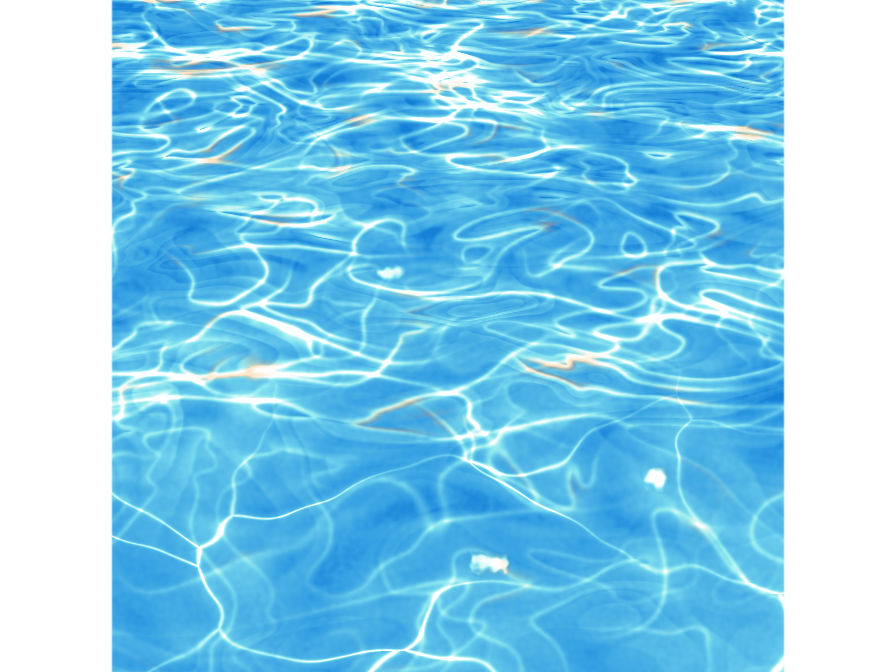
Write a Shadertoy shader that draws this texture.

```glsl
// Sunlit pool water in a square panel between two white margins.
// Caustic filaments are contours of warped noise plus a bent cell network,
// laid on a receding plane; their summed light picks a colour from a ramp.

const vec3 WHITE = vec3(0.99, 1.0, 1.0);
const vec3 PALE  = vec3(0.58, 0.92, 0.94);
const vec3 LIGHT = vec3(0.42, 0.81, 0.93);
const vec3 MID   = vec3(0.31, 0.71, 0.90);
const vec3 BLUE  = vec3(0.21, 0.63, 0.89);
const vec3 DEEP  = vec3(0.08, 0.50, 0.84);
const vec3 WARM  = vec3(0.22, -0.10, -0.22);

vec2 hash2(vec2 p) {
    vec3 h = fract(p.xyx * vec3(0.1031, 0.1030, 0.0973));
    h += dot(h, h.yzx + 33.33);
    return fract((h.xx + h.yz) * h.zy);
}

float corner(vec2 cell, vec2 offset) {
    return dot(hash2(cell) * 2.0 - 1.0, offset);
}

// Gradient noise, roughly -0.6 to 0.6
float noise(vec2 p) {
    vec2 i = floor(p), f = p - i, e = vec2(1, 0);
    vec2 u = f * f * f * (f * (f * 6.0 - 15.0) + 10.0);
    float low = mix(corner(i, f), corner(i + e.xy, f - e.xy), u.x);
    float high = mix(corner(i + e.yx, f - e.yx), corner(i + 1.0, f - 1.0), u.x);
    return mix(low, high, u.y);
}

vec2 warp(vec2 q, float seed) {
    return vec2(noise(q + seed), noise(q + seed + 17.3));
}

// Panel point to receding water plane
vec2 toPlane(vec2 p) {
    float depth = 1.65 - p.y;
    return vec2((p.x - 0.5) / depth, 2.2 / depth) + 20.0;
}

float swell(vec2 q, float seed) {
    vec2 bend = warp(q * 3.2, seed);
    return noise(q * vec2(3.7, 4.8) + bend * 1.2 + seed)
         + 0.25 * noise(q * vec2(9, 12) + bend * 2.5 - seed);
}

// Height and its slope per unit of panel
vec2 surface(vec2 p, float seed, float scale) {
    const float STEP = 0.002;
    float h = swell(toPlane(p) * scale, seed);
    float dx = swell(toPlane(p + vec2(STEP, 0)) * scale, seed) - h;
    float dy = swell(toPlane(p + vec2(0, STEP)) * scale, seed) - h;
    return vec2(h, length(vec2(dx, dy)) / STEP);
}

float contour(vec2 s, float level) {
    return (s.x - level) / (s.y + 0.6);
}

// Slow rise, quick fall: nested folds of light
float folds(float h) {
    float t = fract(h);
    return t * (1.0 - smoothstep(0.78, 1.0, t));
}

// Distance to the border between the two nearest cell centres
float network(vec2 p) {
    vec3 first = vec3(9), second = vec3(9);
    for (int y = -1; y <= 1; y++)
    for (int x = -1; x <= 1; x++) {
        vec2 cell = floor(p) + vec2(x, y);
        vec2 centre = cell + 0.1 + 0.8 * hash2(cell);
        vec3 c = vec3(centre, distance(p, centre));
        if (c.z < first.z) { second = first; first = c; }
        else if (c.z < second.z) second = c;
    }
    return (second.z * second.z - first.z * first.z) / (2.0 * distance(first.xy, second.xy));
}

float core(float d, float width) {
    return exp(-d * d / (width * width));
}

// Soft light, spreading further on the positive side
float halo(float d, float reach) {
    return exp(-max(d, 0.0) / reach - max(-d, 0.0) / (reach * 0.3));
}

vec3 ramp(float v) {
    vec3 c = mix(DEEP, BLUE, clamp(v * 4.0, 0.0, 1.0));
    c = mix(c, MID, clamp(v * 4.0 - 1.0, 0.0, 1.0));
    c = mix(c, LIGHT, clamp(v * 4.0 - 2.0, 0.0, 1.0));
    c = mix(c, PALE, clamp(v * 4.0 - 3.0, 0.0, 1.0));
    return mix(c, WHITE, clamp((v - 1.0) * 2.5, 0.0, 1.0));
}

vec3 water(vec2 p) {
    vec2 q = toPlane(p);
    float near = 1.0 - smoothstep(0.2, 0.5, p.y);
    float width = mix(0.0042, 0.0030, p.y);
    float reach = mix(0.030, 0.012, p.y);

    // Broad tone, flat ripples and fine grain
    vec2 bend = warp(q * 4.0, 5.0);
    float v = mix(0.31, 0.0, smoothstep(0.0, 1.0, p.y));
    v += 0.36 * noise(q * 2.3 + bend) + 0.34 * noise(q * 7.0 + bend * 3.0);
    v += 0.30 * noise(q * vec2(8, 24) + bend * 4.0) + 0.10 * noise(p * 95.0);

    // Folds and looping contours of three surfaces
    float fringe = 0.0, knot = 1.0;
    for (int i = 0; i < 3; i++) {
        float seed = 3.7 + 31.0 * float(i);
        vec2 s = surface(p, seed, i == 2 ? 1.45 : 1.0);
        float glow = 0.0;
        for (int j = 0; j < 2; j++) {
            float d = contour(s, -0.12 + 0.27 * float(j));
            float power = smoothstep(-0.3, 0.3, noise(q * 4.0 + seed * 2.0 + float(j) * 9.0));
            power *= mix(1.0, 0.45, near);
            v += power * (0.66 * core(d, width) + 0.24 * halo(d, reach));
            fringe += power * core(d + width, width);
            glow += power * halo(d, reach);
        }
        float patches = smoothstep(-0.25, 0.3, noise(q * 3.0 - seed));
        v += 0.30 * patches * folds(s.x * 6.0) * mix(1.0, 0.6, near);
        if (i < 2) knot *= glow;
    }

    // Branching network in the foreground
    float d = network(q * vec2(4.0, 4.8) + bend * 0.75 + 0.16 * warp(q * 14.0, 8.0)) * 0.38;
    float power = near * (0.5 + 0.7 * smoothstep(-0.3, 0.3, noise(q * 5.0 + 60.0)));
    v += power * (0.66 * core(d, width * 1.2) + 0.28 * exp(-d / 0.014));
    v += 0.25 * min(knot, 1.5) * (1.0 + noise(p * 60.0));

    // Few scattered glints with a ragged, soft rim
    for (int i = 0; i < 3; i++) {
        vec2 r = hash2(vec2(float(i) * 5.0 + 2.0, 41.0));
        float size = mix(0.030, 0.014, r.y);
        float rim = length((p - r) * vec2(1.0, 1.5)) + size * (noise(p * 40.0) + 0.7 * noise(p * 85.0));
        v += 0.9 * (1.0 - smoothstep(size * 0.3, size, rim));
        fringe += 0.6 * core(rim - size * 0.8, size * 0.2);
    }
    float warmth = smoothstep(0.12, 0.4, noise(q * 9.0 + 80.0));
    return clamp(ramp(v) + WARM * min(fringe, 1.0) * warmth, 0.0, 1.0);
}

void mainImage(out vec4 fragColor, in vec2 fragCoord) {
    vec2 p = fragCoord / iResolution.y;
    p.x += 0.5 - 0.5 * iResolution.x / iResolution.y;
    float soft = 0.002;
    float panel = smoothstep(-soft, soft, 0.5 - abs(p.x - 0.5));
    fragColor = vec4(mix(vec3(1.0), water(p), panel), 1.0);
}
```
